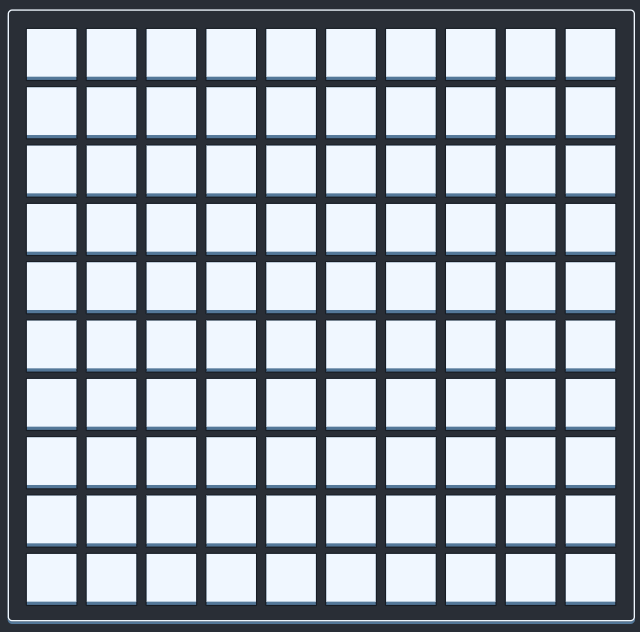
A Shadertoy shader for this pattern:

```glsl
// Ten by ten grid of pale tiles with blue lower lips, inside a thin rounded frame on slate.

// Signed distance to a rounded box given by two opposite corners.
float boxDist(vec2 p, vec2 lo, vec2 hi, float radius) {
    vec2 d = abs(p - 0.5 * (lo + hi)) - 0.5 * (hi - lo) + radius;
    return length(max(d, 0.0)) + min(max(d.x, d.y), 0.0) - radius;
}

// Antialiased coverage of a distance, for a pixel of the given size.
float cover(float dist, float pixel) {
    return clamp(0.5 - dist / pixel, 0.0, 1.0);
}

void mainImage(out vec4 fragColor, in vec2 fragCoord) {
    // Canvas is 768 by 759 units, measured down from the top left.
    vec2 uv = fragCoord / iResolution.xy;
    vec2 p = vec2(uv.x, 1.0 - uv.y) * vec2(768.0, 759.0);
    float pixel = 768.0 / iResolution.x;

    vec3 slate = vec3(0.16, 0.18, 0.21);
    vec3 shade = vec3(0.09, 0.11, 0.14);
    vec3 blue = vec3(0.33, 0.47, 0.60);
    vec3 pale = vec3(0.94, 0.97, 1.00);
    vec3 color = slate;

    // Frame: pale outline with a blue lip showing below it.
    vec2 frameLo = vec2(9.2, 11.3), frameHi = vec2(762.0, 746.2);
    float frame = boxDist(p, frameLo, frameHi, 5.5);
    float frameLip = boxDist(p - vec2(0.0, 3.2), frameLo, frameHi, 5.5);
    color = mix(color, blue, cover(frameLip, pixel) * cover(-frame, pixel));
    color = mix(color, pale, cover(abs(frame + 0.8) - 0.8, pixel));

    // Tiles: dark rim, blue lip, pale face.
    vec2 pitch = vec2(71.85, 70.05);
    vec2 cell = clamp(floor((p - vec2(26.0, 30.4)) / pitch), 0.0, 9.0);
    vec2 q = p - vec2(32.3, 34.8) - cell * pitch;
    float tile = boxDist(q, vec2(0.0), vec2(59.3, 61.2), 0.0);
    float face = boxDist(q, vec2(0.0), vec2(59.3, 57.3), 0.0);
    color = mix(color, shade, cover(tile - 1.4, pixel));
    color = mix(color, blue, cover(tile, pixel));
    color = mix(color, pale, cover(face, pixel));

    fragColor = vec4(color, 1.0);
}
```
